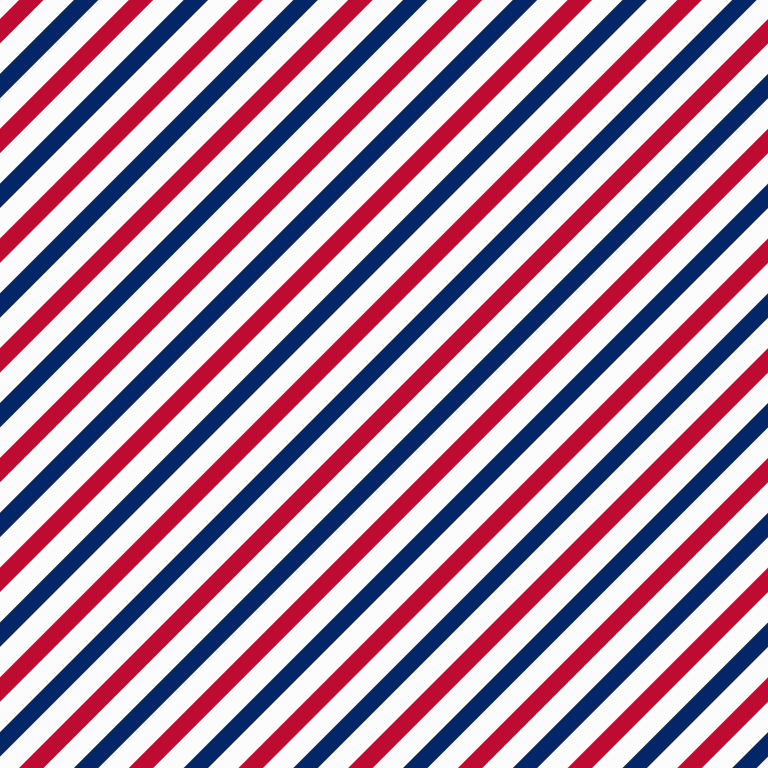
A three.js fragment shader for this pattern:

```glsl
// Diagonal barber stripes: crimson and navy bands alternating on white.
varying vec2 vUv;

const float REPEATS = 7.0;        // colour pairs across and down
const float RED_CENTRE = 0.285;   // band centres, in fractions of one repeat
const float NAVY_CENTRE = 0.785;
const float BAND_WIDTH = 0.223;   // in fractions of one repeat
const float RIM_WIDTH = 0.028;    // duller margin inside each navy band

const vec3 WHITE = vec3(0.99);
const vec3 CRIMSON = vec3(0.745, 0.045, 0.195);
const vec3 NAVY = vec3(0.01, 0.15, 0.41);
const vec3 NAVY_RIM = vec3(0.05, 0.15, 0.34);

// Signed distance to the nearest band, negative inside, in repeats.
float bandDistance(float phase, float centre) {
  float offset = fract(phase - centre + 0.5) - 0.5;
  return abs(offset) - 0.5 * BAND_WIDTH;
}

// Coverage of a shape from its distance, smoothed over one sample.
float coverage(float distance, float blur) {
  return 1.0 - smoothstep(-0.5 * blur, 0.5 * blur, distance);
}

void main() {
  // Bands rise to the right at 45 degrees.
  float phase = (vUv.x - vUv.y) * REPEATS;
  float blur = max(fwidth(phase), 1e-5);

  float red = bandDistance(phase, RED_CENTRE);
  float navy = bandDistance(phase, NAVY_CENTRE);

  // Navy dulls slightly towards its edges.
  vec3 navyTone = mix(NAVY_RIM, NAVY, coverage(navy + RIM_WIDTH, blur));

  vec3 colour = mix(WHITE, CRIMSON, coverage(red, blur));
  colour = mix(colour, navyTone, coverage(navy, blur));
  gl_FragColor = vec4(colour, 1.0);
}
```
